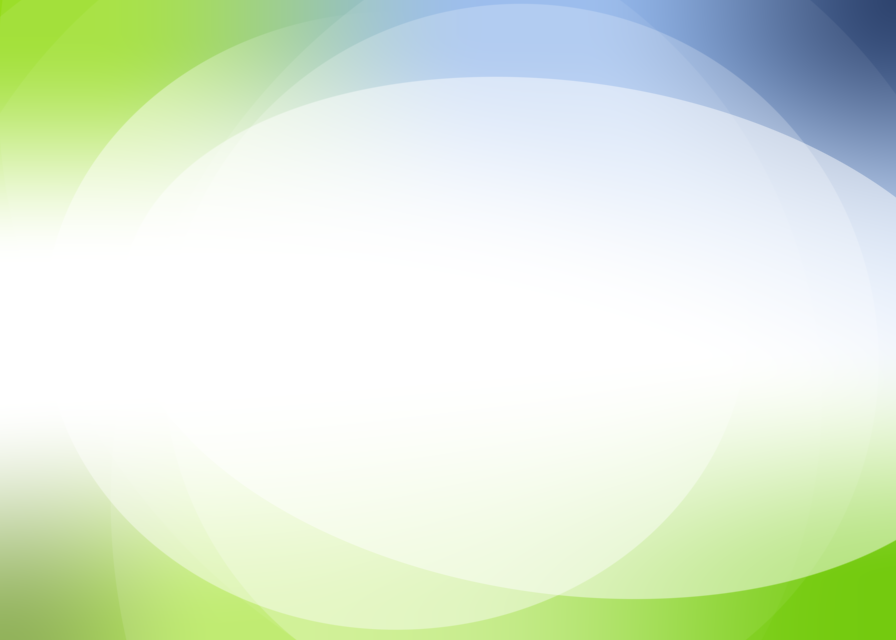
Reproduce this background procedurally as a WebGL 2 fragment shader.

```glsl
#version 300 es
precision highp float;
// Soft abstract backdrop: green, blue and lime corner colours fade into a
// white middle band, then large translucent white ellipses are laid on top.
// Each ellipse edge comes from an approximate signed distance.

uniform vec2 u_resolution;
out vec4 fragColor;

// Antialiased coverage of an ellipse whose x axis leans with height.
float ellipse(vec2 p, vec2 centre, vec2 radius, float lean) {
    vec2 d = p - centre;
    d.x += lean * d.y;
    float k = length(d / radius);
    float dist = k * (k - 1.0) / max(length(d / (radius * radius)), 0.001);
    float soft = 0.9 / u_resolution.y;
    return 1.0 - smoothstep(-soft, soft, dist);
}

// Corner colours fading vertically toward white.
vec3 backdrop(vec2 uv) {
    float depth = 1.0 - uv.y;

    vec3 top = mix(vec3(0.58, 0.86, 0.10), vec3(0.46, 0.64, 0.90), smoothstep(0.1, 0.55, uv.x));
    float cornerDist = length((uv - 1.0) * vec2(1.4, 1.0));
    top = mix(top, vec3(0.0, 0.10, 0.30), smoothstep(0.5, -0.05, cornerDist));

    vec3 bottom = mix(vec3(0.50, 0.65, 0.25), vec3(0.68, 0.90, 0.28), smoothstep(0.0, 0.25, uv.x));
    bottom = mix(bottom, vec3(0.42, 0.78, 0.0), smoothstep(0.3, 1.0, uv.x));

    // The right side keeps its colour closer to the middle.
    float topEnd = mix(0.42, 0.75, uv.x * uv.x * uv.x);
    float topAmount = 1.0 - smoothstep(0.05, topEnd, depth);
    float bottomAmount = smoothstep(mix(0.62, 0.52, uv.x), mix(1.02, 0.90, uv.x), depth);

    vec3 color = mix(vec3(1.0), top, topAmount);
    return mix(color, bottom, bottomAmount);
}

void main() {
    vec2 uv = gl_FragCoord.xy / u_resolution;
    vec2 p = uv * vec2(1.4, 1.0);
    vec3 color = backdrop(uv);

    // Thin circular veils: centre, radius, opacity.
    vec4 veils[5] = vec4[5](
        vec4(0.501, 0.372, 0.783, 0.08),
        vec4(1.146, 0.217, 0.973, 0.11),
        vec4(0.710, 0.361, 0.847, 0.06),
        vec4(1.042, 0.872, 1.046, 0.07),
        vec4(0.814, 0.435, 0.559, 0.22));
    float thinning = mix(0.25, 1.0, smoothstep(0.1, 0.7, distance(p, vec2(1.4, 0.0))));
    for (int i = 0; i < 5; i++) {
        float cover = ellipse(p, veils[i].xy, vec2(veils[i].z), 0.0);
        color = mix(color, vec3(1.0), cover * veils[i].w * thinning);
    }

    // Left oval, dissolving toward the upper right.
    float leftFade = 1.0 - smoothstep(0.95, 1.45, uv.x + uv.y);
    float leftOval = ellipse(p, vec2(0.619, 0.499), vec2(0.55, 0.483), 0.0);
    color = mix(color, vec3(1.0), 0.43 * leftOval * leftFade);

    // Broad leaning oval, the brightest layer.
    float broadOval = ellipse(p, vec2(0.883, 0.472), vec2(0.683, 0.408), 0.268);
    color = mix(color, vec3(1.0), 0.48 * broadOval);

    fragColor = vec4(color, 1.0);
}
```
